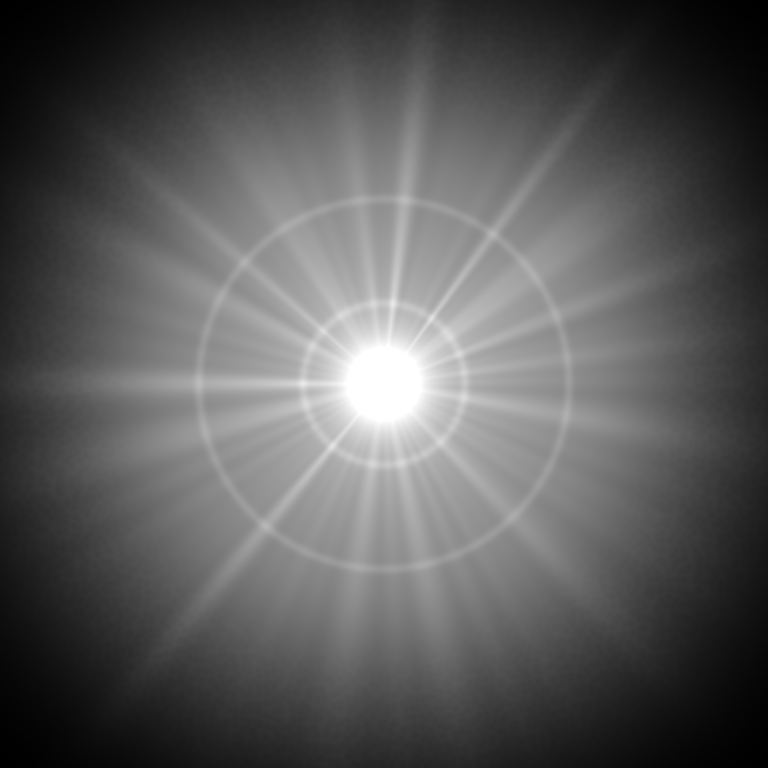
This background is drawn by a WebGL 2 fragment shader. Its source:

```glsl
#version 300 es
precision highp float;
// A white light burst with soft rays and two thin halo rings on black.

#define CORE_RADIUS 0.048
#define INNER_RING 0.1055
#define OUTER_RING 0.241
#define RING_WIDTH 0.0062
#define FADE_START 0.25
#define FADE_END 0.72
#define RAY_GAIN 1.0
#define GRAIN_SCALE 95.0
#define GRAIN_GAIN 0.1

uniform vec2 u_resolution;
out vec4 fragColor;

// Each ray: direction in degrees, angular half width, strength
const int RAY_COUNT = 16;
const vec3 RAYS[RAY_COUNT] = vec3[](
    vec3(8, 3, 0.08), vec3(22, 3, 0.10), vec3(37, 8, 0.12), vec3(54, 1.8, 0.15),
    vec3(84, 2.8, 0.20), vec3(98, 3.2, 0.12), vec3(120, 8, 0.10), vec3(139, 2.2, 0.15),
    vec3(153, 3.5, 0.10), vec3(180, 3, 0.21), vec3(195, 4, 0.12), vec3(230, 2.4, 0.16),
    vec3(262, 3, 0.09), vec3(282, 3.5, 0.10), vec3(315, 3.5, 0.09), vec3(350, 3, 0.14));

vec2 hash2(vec2 p) {
    vec2 q = vec2(dot(p, vec2(127.1, 311.7)), dot(p, vec2(269.5, 183.3)));
    return fract(sin(q) * 4375.85);
}

// Distance to the nearest scattered point
float cellular(vec2 p) {
    vec2 cell = floor(p);
    float nearest = 2.0;
    for (int y = -1; y <= 1; y++) {
        for (int x = -1; x <= 1; x++) {
            vec2 c = cell + vec2(x, y);
            nearest = min(nearest, length(c + hash2(c) - p));
        }
    }
    return nearest;
}

float bell(float x, float width) {
    float t = x / width;
    return exp(-t * t);
}

// Angular brightness: main rays plus faint streaks
float rayLight(float angle) {
    float sum = -0.06;
    for (int i = 0; i < RAY_COUNT; i++) {
        float offset = mod(angle - RAYS[i].x + 180.0, 360.0) - 180.0;
        sum += RAYS[i].z * bell(offset, RAYS[i].y);
    }
    float a = radians(angle);
    return sum + 0.012 * sin(31.0 * a + 2.0 * sin(5.0 * a)) + 0.01 * sin(53.0 * a + 1.0);
}

void main() {
    vec2 p = (gl_FragCoord.xy - 0.5 * u_resolution) / min(u_resolution.x, u_resolution.y);
    float r = length(p);
    float angle = r > 0.0 ? degrees(atan(p.y, p.x)) : 0.0;

    // Wide glow, shaped by the rays
    float fade = 1.0 - smoothstep(FADE_START, FADE_END, r);
    float light = max(0.8 - 0.9 * r, 0.0) * fade;
    light *= 1.0 + RAY_GAIN * rayLight(angle) * smoothstep(0.02, 0.12, r);

    // Bright core and its halo
    light += 0.45 * bell(r, CORE_RADIUS) + 0.1 * bell(r, 0.1);

    // Thin rings
    light += 0.075 * bell(r - INNER_RING, RING_WIDTH);
    light += 0.065 * bell(r - OUTER_RING, RING_WIDTH);

    // Soft mottling toward the rim
    float grain = cellular(p * GRAIN_SCALE) - 0.45;
    light *= 1.0 + GRAIN_GAIN * grain * smoothstep(0.28, 0.5, r);

    fragColor = vec4(vec3(clamp(light, 0.0, 1.0)), 1.0);
}
```
